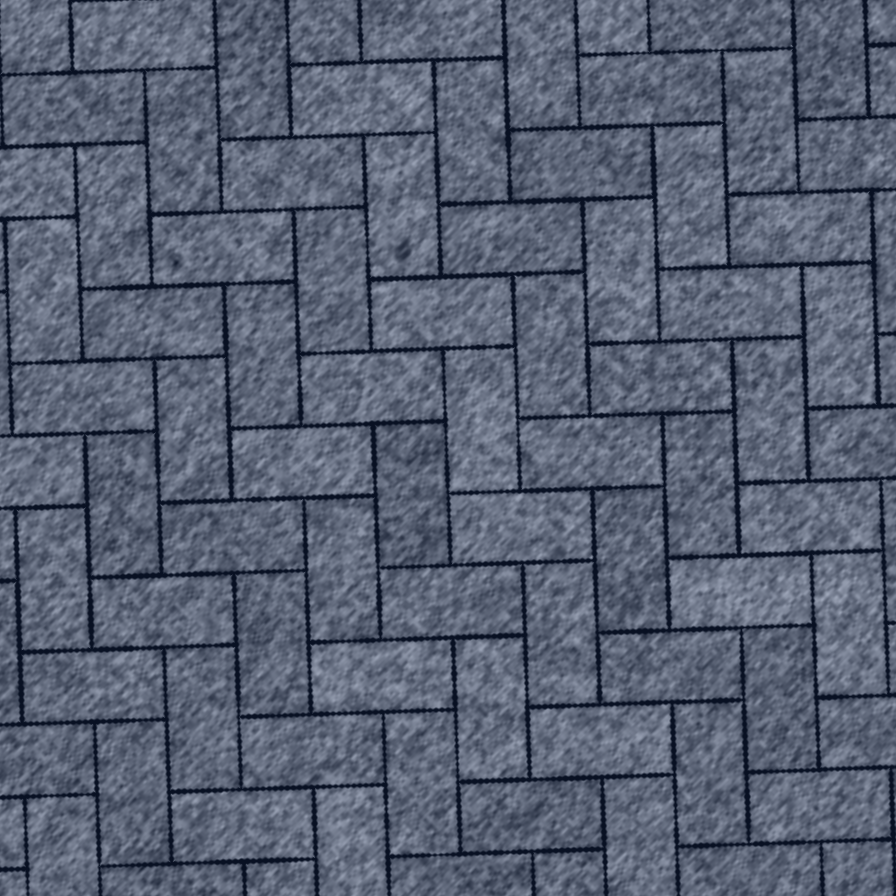
Give the GLSL for this texture, as a Shadertoy shader.

```glsl
// Blue-grey herringbone paving, slightly turned, with dark ragged joints.
// Diagonal cell counting sorts unit cells into 1x2 and 2x1 pavers; hashed
// tones, slanted grain noise and two small stains weather the surface.

float hash(vec2 p) {
    return fract(sin(dot(p, vec2(127.1, 311.7))) * 43758.5453);
}

float noise(vec2 p) {
    vec2 i = floor(p), f = fract(p);
    f = f * f * (3.0 - 2.0 * f);
    return mix(mix(hash(i), hash(i + vec2(1, 0)), f.x),
               mix(hash(i + vec2(0, 1)), hash(i + vec2(1, 1)), f.x), f.y);
}

// Slate blue of a given lightness
vec3 slate(float tone) {
    return vec3(tone, tone + 0.033, tone + 0.105);
}

void mainImage(out vec4 fragColor, in vec2 fragCoord) {
    vec2 uv = fragCoord / iResolution.xy;
    const float cellSize = 0.0806;
    float pixel = 1.0 / (iResolution.y * cellSize);

    // Turned grid, x to the right and y downwards
    float c = cos(0.034), s = sin(0.034);
    vec2 d = uv - vec2(0.4167, 0.5273);
    vec2 grid = vec2(c * d.x + s * d.y, s * d.x - c * d.y) / cellSize;

    // Herringbone: along each row, two upright cells then one lying paver
    vec2 cell = floor(grid);
    float k = mod(cell.x + cell.y, 4.0);
    bool upright = k < 1.5;
    vec2 paver = cell - (upright ? vec2(0, k) : vec2(k - 2.0, 0));
    vec2 size = upright ? vec2(1, 2) : vec2(2, 1);
    vec2 local = grid - paver;

    // Distance to the joint, with small teeth and uneven width
    vec2 inset = min(local, size - local);
    float along = inset.x < inset.y ? grid.y : grid.x;
    float edge = min(inset.x, inset.y);
    edge += 0.007 * sin(along * 75.0) + 0.02 * (noise(grid * 6.0) - 0.5);
    edge += 0.012 * (hash(paver + 7.3) - 0.5);

    // Paver tone, a few of them darker
    float tone = 0.39 + 0.065 * (hash(paver) - 0.5);
    tone -= 0.035 * step(0.83, hash(paver + 31.7));
    tone += 0.04 * (noise(uv * 5.0) - 0.5);

    // Grain stretched along the rising diagonal
    vec2 slant = vec2(uv.x + uv.y, uv.y - uv.x) * 0.7071;
    tone += 0.23 * (noise(slant * vec2(105, 200)) - 0.5);
    tone += 0.17 * (noise(slant * vec2(230, 330) + 40.0) - 0.5);
    tone += 0.06 * (noise(uv * 45.0) - 0.5);

    // Two blotchy stains
    for (int i = 0; i < 2; i++) {
        vec2 center = vec2(0.195, 0.711) + float(i) * vec2(0.254, 0.009);
        float r = length(uv - center) + 0.012 * (noise(uv * 110.0) - 0.5);
        tone -= 0.17 * (1.0 - smoothstep(0.004, 0.015, r));
    }

    // Soft shade beside the joints, then the joints themselves
    tone -= 0.04 * (1.0 - smoothstep(0.03, 0.1, edge));
    float soft = max(pixel, 0.02);
    float stone = smoothstep(0.028 - soft, 0.028 + soft, edge);
    vec3 color = mix(slate(0.03), slate(tone), stone);

    fragColor = vec4(clamp(color, 0.0, 1.0), 1.0);
}
```
